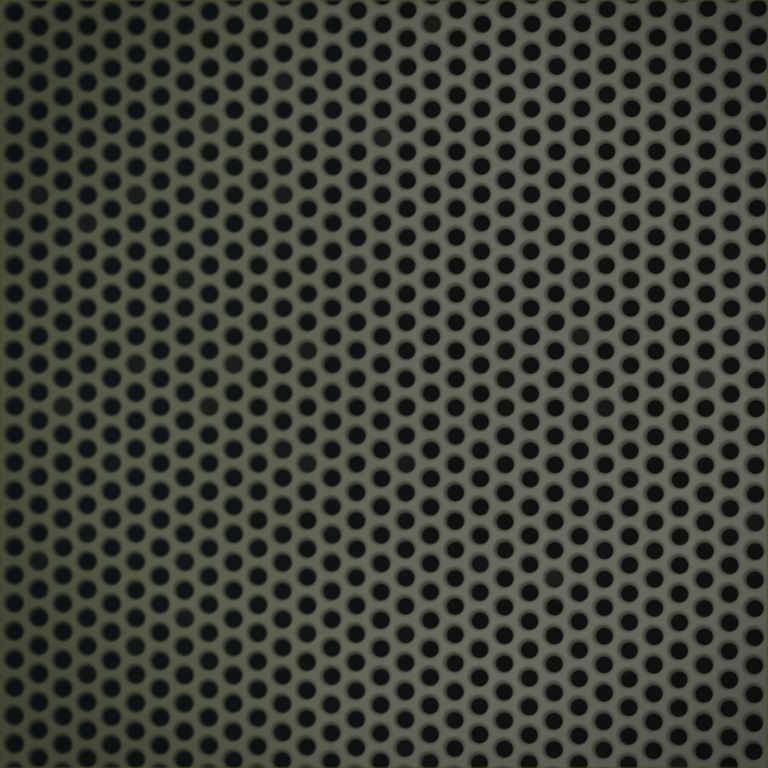
Give the GLSL for this texture, as a Shadertoy shader.

```glsl
const vec2 PITCH = vec2(0.03164, 0.03661);   // column and row spacing
const vec2 FIRST_HOLE = vec2(0.0195, 0.9831);
const float SPREAD_X = 0.0202;               // perspective growth to the right
const float SPREAD_Y = 0.0175;
const float LEAN = 0.006;
const float LEVEL_LINE = 0.62;               // height at which rows run level
const float RADIUS = 0.0106;
const float JITTER = 0.0005;
const float BLUR_LEFT = 0.0032;
const float BLUR_RIGHT = 0.0014;
const float HALO_WIDTH = 0.0065;
const float HALO_DEPTH = 0.42;
const vec2 HALO_SHIFT = vec2(-0.0013, 0.0012);
const float RIM_LIGHT = 0.03;
const float VIGNETTE = 0.24;
const float GRAIN = 0.012;
const float BORDER = 0.0018;
const vec3 PLATE_LEFT = vec3(0.345, 0.355, 0.275);
const vec3 PLATE_RIGHT = vec3(0.405, 0.415, 0.370);
const vec3 HOLE_LEFT = vec3(0.055, 0.080, 0.090);
const vec3 HOLE_RIGHT = vec3(0.060, 0.066, 0.060);
const vec3 HOLE_FADED = vec3(0.125, 0.135, 0.115);
const vec3 BORDER_COLOR = vec3(0.30, 0.29, 0.14);

float hash(vec2 p) {
    return fract(sin(dot(p, vec2(127.1, 311.7))) * 43758.5453);
}

float noise(vec2 p) {
    vec2 i = floor(p), f = fract(p);
    f = f * f * (3.0 - 2.0 * f);
    return mix(mix(hash(i), hash(i + vec2(1, 0)), f.x),
               mix(hash(i + vec2(0, 1)), hash(i + vec2(1, 1)), f.x), f.y);
}

// Undo the slight perspective so that the holes fall on a regular lattice
vec2 flatten(vec2 uv) {
    vec2 p = uv;
    p.x += LEAN * uv.x * (1.0 - uv.y);
    float u = p.x - FIRST_HOLE.x;
    p.x = FIRST_HOLE.x + u * (1.0 - SPREAD_X * u);
    p.y = LEVEL_LINE + (uv.y - LEVEL_LINE) / (1.0 + SPREAD_Y * uv.x);
    return p - FIRST_HOLE;
}

void mainImage(out vec4 fragColor, in vec2 fragCoord) {
    float pixel = 1.0 / iResolution.y;
    vec2 uv = fragCoord * pixel;
    vec2 p = flatten(uv);
    float side = smoothstep(0.0, 0.75, uv.x);
    float blur = max(mix(BLUR_LEFT, BLUR_RIGHT, side), pixel * 0.75);

    // Staggered holes: nearest hole in this column and both neighbours
    float hole = 0.0, halo = 0.0, rim = 0.0, faded = 0.0;
    float middle = round(p.x / PITCH.x);
    for (int i = -1; i <= 1; i++) {
        float column = middle + float(i);
        float stagger = 0.5 * mod(column, 2.0);
        float row = round(p.y / PITCH.y - stagger);
        vec2 id = vec2(column, row);
        vec2 wobble = vec2(hash(id), hash(id + 17.3)) - 0.5;
        vec2 d = p - vec2(column, row + stagger) * PITCH - JITTER * wobble;
        float edge = length(d) - RADIUS * (0.98 + 0.04 * hash(id + 5.7));

        float cover = 1.0 - smoothstep(-blur, blur, edge);
        hole = max(hole, cover);
        faded = max(faded, cover * smoothstep(0.93, 1.0, hash(id + 41.9)));

        float shadow = length(d - HALO_SHIFT) - RADIUS;
        halo = max(halo, 1.0 - smoothstep(-0.001, HALO_WIDTH, shadow));

        float facing = max(dot(normalize(d + 1e-6), normalize(-HALO_SHIFT)), 0.0);
        rim = max(rim, facing * exp(-pow((edge - 0.0018) / 0.0016, 2.0)));
    }

    // Painted plate with faint mottling, soft shadows and lit rims
    vec3 color = mix(PLATE_LEFT, PLATE_RIGHT, side);
    color += GRAIN * (noise(uv * 9.0) + noise(uv * 210.0) - 1.0);
    color *= 1.0 - HALO_DEPTH * halo;
    color += RIM_LIGHT * rim * side;

    // Hole interiors, a few of them paler
    vec3 inside = mix(HOLE_LEFT, HOLE_RIGHT, side);
    inside = mix(inside, HOLE_FADED, 0.7 * faded);
    color = mix(color, inside, hole);

    // Corner falloff and thin tinted border
    vec2 fromCenter = uv - vec2(0.55, 0.5);
    color *= 1.0 - VIGNETTE * smoothstep(0.15, 0.65, dot(fromCenter, fromCenter) * 1.4);
    vec2 margin = min(uv, iResolution.xy * pixel - uv);
    float border = 1.0 - smoothstep(0.0, BORDER + pixel, min(margin.x, margin.y));
    color = mix(color, BORDER_COLOR, 0.5 * border);

    fragColor = vec4(color, 1.0);
}
```
